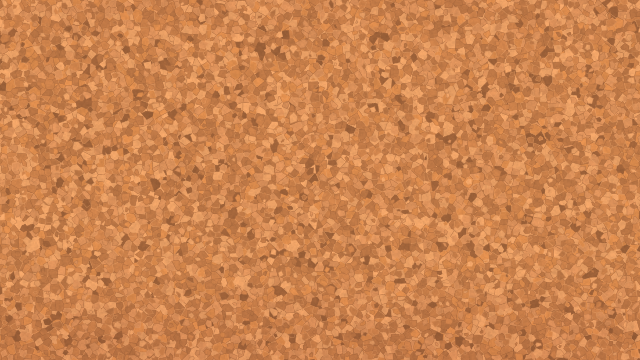
Give the GLSL for this texture, as a Shadertoy shader.

```glsl
#define GRAINS_HIGH 56.0     // filler grains along the canvas height
#define CHIPS_HIGH 35.0      // larger chips along the canvas height
#define CHIP_SMALL 0.20      // chip radii, in chip cells
#define CHIP_LARGE 0.54
#define CHIP_STRETCH 0.8
#define SIZE_SPREAD 0.6      // difference between large and small fillers
#define SEAM_WIDTH 0.0011    // seam width, in canvas heights
#define SEAM_STRENGTH 0.42
#define TONE_JITTER 0.035
#define SPECKLE 0.06
#define EDGE_SHADE 0.045

vec3 hash3(vec2 p) {
    vec3 q = fract(vec3(p.xyx) * vec3(0.1031, 0.1030, 0.0973));
    q += dot(q, q.yxz + 33.33);
    return fract((q.xxy + q.yzz) * q.zyx);
}

float valueNoise(vec2 p) {
    vec2 i = floor(p), f = fract(p);
    f = f * f * (3.0 - 2.0 * f);
    float low = mix(hash3(i).x, hash3(i + vec2(1, 0)).x, f.x);
    float high = mix(hash3(i + vec2(0, 1)).x, hash3(i + vec2(1, 1)).x, f.x);
    return mix(low, high, f.y);
}

// Cork tones chosen by their share of the area
vec3 grainColor(vec2 id) {
    vec3 h = hash3(id + 313.0);
    vec3 color = vec3(0.92, 0.628, 0.395);
    if (h.x < 0.82) color = vec3(0.86, 0.567, 0.352);
    if (h.x < 0.62) color = vec3(0.86, 0.545, 0.30);
    if (h.x < 0.51) color = vec3(0.80, 0.507, 0.292);
    if (h.x < 0.28) color = vec3(0.74, 0.467, 0.272);
    if (h.x < 0.06) color = vec3(0.62, 0.385, 0.225);
    return color * (1.0 + TONE_JITTER * (2.0 * h.y - 1.0));
}

// Mostly dark seams with some pale ones
vec3 seamColor(vec2 id) {
    return hash3(id + 17.0).x < 0.65 ? vec3(0.62, 0.38, 0.22) : vec3(0.92, 0.64, 0.41);
}

// Filler grain centre in xy, size weight in z
vec3 grainSite(vec2 cell) {
    vec3 h = hash3(cell + 71.0);
    return vec3(cell + h.xy, SIZE_SPREAD * h.z * h.z);
}

float powerDistance(vec2 p, vec3 site) {
    vec2 d = p - site.xy;
    return dot(d, d) - site.z;
}

// Small angular grains from a weighted Voronoi diagram
vec3 fillerGrains(vec2 uv, float pixel) {
    vec2 p = uv * GRAINS_HIGH, base = floor(p), owner = base, neighbour = base;
    float nearest = 1e3, seam = 1e3;
    for (int i = 0; i < 25; i++) {
        vec2 cell = base + vec2(i % 5 - 2, i / 5 - 2);
        float d = powerDistance(p, grainSite(cell));
        if (d < nearest) { nearest = d; owner = cell; }
    }
    vec3 ownerSite = grainSite(owner);
    for (int i = 0; i < 25; i++) {
        vec2 cell = base + vec2(i % 5 - 2, i / 5 - 2);
        if (cell == owner) continue;
        vec3 site = grainSite(cell);
        float gap = powerDistance(p, site) - nearest;
        float d = 0.5 * gap / max(length(site.xy - ownerSite.xy), 0.001);
        if (d < seam) { seam = d; neighbour = cell; }
    }
    seam /= GRAINS_HIGH;
    float inside = 0.5 + 0.5 * smoothstep(0.0, 0.6 * pixel, seam);
    vec3 color = mix(grainColor(neighbour), grainColor(owner), inside);
    float line = 1.0 - smoothstep(0.0, SEAM_WIDTH + 0.4 * pixel, seam);
    return mix(color, seamColor(owner + neighbour), line * SEAM_STRENGTH);
}

// Signed distance to a random stretched pentagon, negative inside
float chipDistance(vec2 p, vec2 cell) {
    vec3 h = hash3(cell + 151.0), k = hash3(cell + 607.0);
    vec2 q = p - cell - 0.5 - 0.7 * (h.xy - 0.5);
    float turn = 6.2832 * k.x, c = cos(turn), s = sin(turn);
    q = mat2(c, -s, s, c) * q;
    float stretch = 1.0 + CHIP_STRETCH * k.y * k.y;
    q.y *= stretch;
    float radius = mix(CHIP_SMALL, CHIP_LARGE, h.z);
    float d = -1e3;
    for (int i = 0; i < 5; i++) {
        vec3 side = hash3(cell + 29.0 * float(i + 1));
        float angle = 1.2566 * (float(i) + 0.6 * side.x);
        vec2 normal = vec2(cos(angle), sin(angle));
        float slope = length(normal * vec2(1.0, stretch));
        d = max(d, (dot(q, normal) - radius * mix(0.6, 1.0, side.y)) / slope);
    }
    return d;
}

void mainImage(out vec4 fragColor, in vec2 fragCoord) {
    vec2 uv = fragCoord / iResolution.y;
    float pixel = 1.0 / iResolution.y;
    vec3 color = fillerGrains(uv, pixel);

    // Larger chips overlap the fillers and each other
    vec2 p = uv * CHIPS_HIGH, base = floor(p);
    for (int i = 0; i < 9; i++) {
        vec2 cell = base + vec2(i % 3 - 1, i / 3 - 1);
        float d = chipDistance(p, cell) / CHIPS_HIGH;
        float cover = 1.0 - smoothstep(-0.6 * pixel, 0.6 * pixel, d);
        float line = smoothstep(-SEAM_WIDTH - 0.8 * pixel, 0.0, d);
        vec3 chip = mix(grainColor(cell + 800.0), seamColor(cell + 800.0), line * SEAM_STRENGTH);
        color = mix(color, chip, cover);
    }

    // Fine speckle
    color *= 1.0 + SPECKLE * (valueNoise(uv * 260.0) + valueNoise(uv * 120.0 + 40.0) - 1.0);

    // Slightly redder, darker lower and upper margins
    float height = fragCoord.y / iResolution.y;
    float margin = smoothstep(0.3, 0.0, height) + 0.3 * smoothstep(0.8, 1.0, height);
    color *= 1.0 - EDGE_SHADE * margin * vec3(0.7, 1.1, 1.0);

    fragColor = vec4(clamp(color, 0.0, 1.0), 1.0);
}
```
